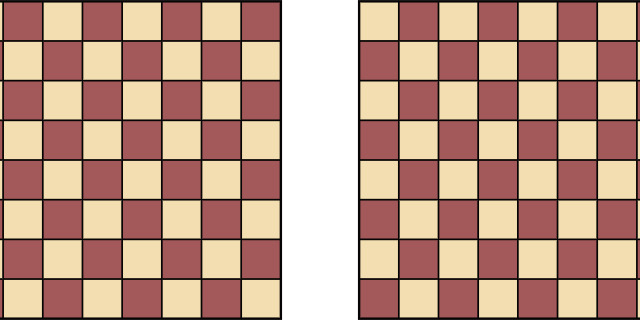
Reproduce this pattern procedurally as a WebGL 1 fragment shader.

```glsl
precision highp float;

uniform vec2 u_resolution;

// Lengths are fractions of the canvas height.
#define CELLS 8.0
#define CELL_SIZE 0.124
#define BOARD_GAP 0.2446
#define GRID_WIDTH 0.0054
#define FRAME_WIDTH 0.0075
#define RED vec3(0.640, 0.350, 0.350)
#define CREAM vec3(0.950, 0.870, 0.690)
#define INK vec3(0.025, 0.015, 0.015)
#define PAPER vec3(1.0)

// Coverage of a shape from its signed distance, smoothed over one pixel.
float coverage(float signedDistance, float pixel) {
  return clamp(0.5 - signedDistance / pixel, 0.0, 1.0);
}

// Alternating squares, with red at the lower left corner.
vec3 checker(vec2 cell) {
  float parity = mod(cell.x + cell.y, 2.0);
  return mix(RED, CREAM, step(0.5, parity));
}

// Distance to the nearest line between squares.
float gridDistance(vec2 cellPosition) {
  vec2 toLine = abs(fract(cellPosition + 0.5) - 0.5) * CELL_SIZE;
  return min(toLine.x, toLine.y);
}

void main() {
  float pixel = 1.0 / u_resolution.y;
  vec2 p = (gl_FragCoord.xy - 0.5 * u_resolution) * pixel;

  // Repeat boards sideways, with a gap at the canvas centre.
  float boardSize = CELLS * CELL_SIZE;
  float period = boardSize + BOARD_GAP;
  vec2 board = vec2(mod(p.x, period) - 0.5 * period, p.y);

  // Squares and the thin lines between them.
  vec2 cellPosition = board / CELL_SIZE + 0.5 * CELLS;
  vec3 squares = checker(floor(cellPosition));
  float grid = coverage(gridDistance(cellPosition) - 0.5 * GRID_WIDTH, pixel);
  squares = mix(squares, INK, grid);

  // Board on paper, closed by a heavier frame.
  vec2 reach = abs(board);
  float edge = max(reach.x, reach.y) - 0.5 * boardSize;
  vec3 color = mix(PAPER, squares, coverage(edge, pixel));
  color = mix(color, INK, coverage(abs(edge) - 0.5 * FRAME_WIDTH, pixel));

  gl_FragColor = vec4(color, 1.0);
}
```
